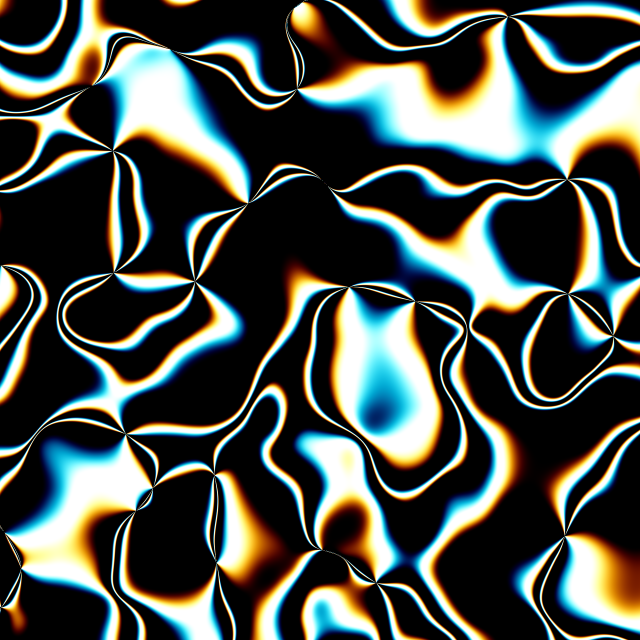
Write a Shadertoy shader that draws this background.

```glsl
// Glossy bands of black, orange, white and cyan that pinch together at points.
// The angle between two smooth noise fields drives a cyclic palette; every
// place where both fields vanish gathers all the bands into one knot.

const float SCALE = 4.3;        // noise cells across the canvas
const float DETAIL = 0.28;      // weight of the finer octave
const float STEEPNESS = 2.5;    // higher: thinner lines, broader plateaus
const float CYCLES = 5.0;       // palette cycles around a knot (whole number)
const int SAMPLES = 3;          // smoothing samples per axis
const float TAU = 6.2831853;

// Palette position at which red, green and blue rise and fall
const vec3 RISE_START = vec3(0.00, 0.04, 0.10);
const vec3 RISE_END   = vec3(0.14, 0.17, 0.21);
const vec3 FALL_START = vec3(0.29, 0.32, 0.33);
const vec3 FALL_END   = vec3(0.38, 0.46, 0.50);

// Integer hash giving a value from 0 to 1
float hash(ivec2 cell, uint seed) {
    uint h = uint(cell.x) * 1597334673u ^ uint(cell.y) * 3812015801u;
    h ^= seed * 2654435769u;
    h = (h ^ (h >> 16)) * 2146121005u;
    h = (h ^ (h >> 15)) * 2221713035u;
    h ^= h >> 16;
    return float(h >> 8) / 16777216.0;
}

// Slope of a lattice corner, projected on the offset from it
float corner(ivec2 cell, vec2 offset, uint seed) {
    float a = TAU * hash(cell, seed);
    return dot(vec2(cos(a), sin(a)), offset);
}

float gradientNoise(vec2 p, uint seed) {
    ivec2 i = ivec2(floor(p));
    vec2 f = fract(p);
    vec2 w = f * f * f * (f * (f * 6.0 - 15.0) + 10.0);
    float low = mix(corner(i, f, seed),
                    corner(i + ivec2(1, 0), f - vec2(1, 0), seed), w.x);
    float high = mix(corner(i + ivec2(0, 1), f - vec2(0, 1), seed),
                     corner(i + ivec2(1, 1), f - vec2(1, 1), seed), w.x);
    return mix(low, high, w.y);
}

mat2 rotation(float a) {
    return mat2(cos(a), sin(a), -sin(a), cos(a));
}

// Two octaves, turned against each other so that their lattices do not align
float field(vec2 p, uint seed) {
    vec2 q = rotation(0.9) * p * 2.0 + 7.3;
    return gradientNoise(p, seed) + DETAIL * gradientNoise(q, seed + 1u);
}

vec3 palette(float t) {
    vec3 u = vec3(fract(t));
    return smoothstep(RISE_START, RISE_END, u)
         * (1.0 - smoothstep(FALL_START, FALL_END, u));
}

vec3 bands(vec2 uv) {
    vec2 p = uv * SCALE + 20.0;
    float a = field(p, 11u);
    float b = field(rotation(0.6) * p + vec2(3.4, 8.7), 47u);
    return palette(CYCLES * atan(STEEPNESS * a, b + 1e-6) / TAU);
}

void mainImage(out vec4 fragColor, in vec2 fragCoord) {
    // Average a small grid of samples inside the pixel
    vec3 sum = vec3(0.0);
    for (int y = 0; y < SAMPLES; y++) {
        for (int x = 0; x < SAMPLES; x++) {
            vec2 shift = (vec2(x, y) + 0.5) / float(SAMPLES) - 0.5;
            sum += bands((fragCoord + shift) / iResolution.y);
        }
    }
    fragColor = vec4(sum / float(SAMPLES * SAMPLES), 1.0);
}
```
